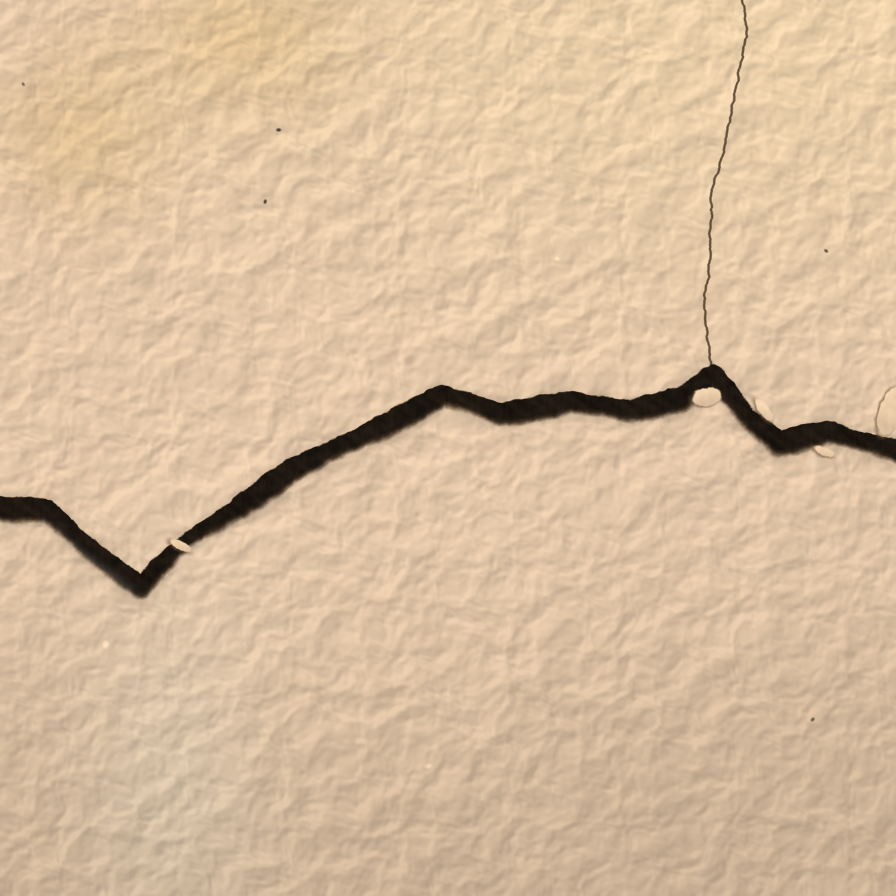
Reproduce this texture procedurally as a Shadertoy shader.

```glsl
const vec3 WARM_TOP = vec3(0.915, 0.81, 0.66);
const vec3 PALE_MID = vec3(0.885, 0.775, 0.655);
const vec3 DUSKY_LOW = vec3(0.795, 0.695, 0.585);
const vec3 CRACK_DARK = vec3(0.115, 0.09, 0.065);
const vec3 CRACK_DUST = vec3(0.25, 0.245, 0.23);
const vec3 CRACK_RIM = vec3(0.39, 0.30, 0.21);
const vec3 FLAKE_LIGHT = vec3(0.93, 0.81, 0.67);
const float CRACK_HALF_WIDTH = 0.0122;
const float HAIRLINE_HALF_WIDTH = 0.0009;
const float RELIEF = 0.85;

const vec2 CRACK[19] = vec2[19](
    vec2(-0.01, 0.433), vec2(0.055, 0.430), vec2(0.098, 0.388), vec2(0.157, 0.345),
    vec2(0.208, 0.397), vec2(0.267, 0.434), vec2(0.326, 0.475), vec2(0.391, 0.507),
    vec2(0.449, 0.535), vec2(0.495, 0.559), vec2(0.560, 0.538), vec2(0.638, 0.551),
    vec2(0.703, 0.542), vec2(0.762, 0.555), vec2(0.797, 0.582), vec2(0.833, 0.535),
    vec2(0.870, 0.505), vec2(0.924, 0.518), vec2(1.01, 0.494));
const vec2 HAIRLINE[8] = vec2[8](
    vec2(0.828, 1.01), vec2(0.833, 0.961), vec2(0.818, 0.883), vec2(0.807, 0.831),
    vec2(0.794, 0.785), vec2(0.793, 0.720), vec2(0.786, 0.655), vec2(0.795, 0.590));
// Flakes: centre, radii; angles below
const vec4 FLAKES[5] = vec4[5](
    vec4(0.202, 0.391, 0.013, 0.005), vec4(0.789, 0.557, 0.016, 0.010),
    vec4(0.853, 0.543, 0.015, 0.005), vec4(0.920, 0.496, 0.012, 0.005),
    vec4(0.994, 0.541, 0.029, 0.013));
const float FLAKE_ANGLES[5] = float[5](-0.5, 0.15, -0.95, -0.35, 1.25);
// Specks: centre, radius, brightness change
const vec4 SPECKS[9] = vec4[9](
    vec4(0.311, 0.855, 0.0030, -0.65), vec4(0.296, 0.775, 0.0027, -0.65),
    vec4(0.922, 0.720, 0.0027, -0.55), vec4(0.907, 0.197, 0.0027, -0.50),
    vec4(0.026, 0.906, 0.0023, -0.45), vec4(0.478, 0.145, 0.0045, 0.13),
    vec4(0.118, 0.281, 0.0055, 0.13), vec4(0.622, 0.711, 0.0035, 0.10),
    vec4(0.457, 0.598, 0.0090, -0.09));

vec2 hash2(vec2 p) {
    vec3 q = fract(p.xyx * vec3(0.1031, 0.1030, 0.0973));
    q += dot(q, q.yzx + 33.33);
    return fract((q.xx + q.yz) * q.zy);
}

mat2 rotation(float a) { return mat2(cos(a), sin(a), -sin(a), cos(a)); }

float layeredSines(vec2 p) {
    float sum = 0.0, amp = 0.5;
    for (int i = 0; i < 4; i++) {
        sum += amp * sin(p.x + 1.7 * sin(p.y)) * cos(p.y + 0.6 * p.x);
        p = rotation(0.9) * p * 1.9 + 2.3;
        amp *= 0.55;
    }
    return sum;
}

// Smooth cellular noise: rounded dents with soft ridges between
float cellular(vec2 p) {
    vec2 cell = floor(p), f = p - cell;
    float sum = 0.0;
    for (int y = -1; y <= 1; y++)
    for (int x = -1; x <= 1; x++) {
        vec2 o = vec2(x, y);
        sum += exp(-9.0 * length(o + hash2(cell + o + 40.0) - f));
    }
    return -log(sum) / 9.0;
}

float plasterHeight(vec2 p) {
    vec2 q = p + 0.012 * vec2(layeredSines(p * 31.0), layeredSines(p.yx * 27.0 + 4.0));
    q = rotation(-0.5) * q * vec2(1.0, 1.15);
    float patches = 0.75 + 0.5 * layeredSines(p * 9.0);
    return patches * 0.016 * cellular(q * 23.0) + 0.008 * cellular(q * 49.0 + 7.0)
         + 0.003 * cellular(q * 105.0 + 3.0);
}

vec2 toSegment(vec2 p, vec2 a, vec2 b) {
    vec2 d = b - a;
    return p - a - d * clamp(dot(p - a, d) / dot(d, d), 0.0, 1.0);
}

void mainImage(out vec4 fragColor, in vec2 fragCoord) {
    vec2 p = fragCoord / iResolution.xy;
    float px = 1.0 / iResolution.y;

    // Wall tone and stains
    vec3 col = mix(DUSKY_LOW, PALE_MID, smoothstep(-0.02, 0.48, p.y + 0.04 * sin(p.x * 5.0)));
    col = mix(col, WARM_TOP, smoothstep(0.45, 1.05, p.y) * smoothstep(-0.1, 0.8, p.x));
    float stain = exp(-dot((p - vec2(0.27, 0.96)) * vec2(9.0, 12.0), (p - vec2(0.27, 0.96)) * vec2(9.0, 12.0)))
                + exp(-120.0 * dot(p - vec2(0.09, 0.85), p - vec2(0.09, 0.85)));
    col -= stain * vec3(0.015, 0.03, 0.075);
    vec2 wash = (p - vec2(0.19, 0.12)) * vec2(10.0, 5.0);
    col += exp(-dot(wash, wash)) * vec3(0.005, 0.025, 0.035);
    col *= 1.0 + 0.014 * layeredSines(p * vec2(13.0, 10.0));

    // Plaster relief lit from the upper left
    vec2 lightStep = vec2(-0.0016, 0.0020);
    float slope = (plasterHeight(p - lightStep) - plasterHeight(p + lightStep)) / 0.0051;
    col *= 1.0 + clamp(RELIEF * slope * 0.13, -0.10, 0.08);

    // Hairline crack
    vec2 h = p + vec2(0.0024 * layeredSines(p.yy * vec2(110.0, 70.0)), 0.0);
    float hair = 1.0;
    for (int i = 0; i < 7; i++) hair = min(hair, length(toSegment(h, HAIRLINE[i], HAIRLINE[i + 1])));
    float hairMask = 1.0 - smoothstep(0.0, HAIRLINE_HALF_WIDTH + px, hair - 0.0003);
    col = mix(col, CRACK_RIM * 0.75, 0.85 * hairMask);

    // Main crack, ragged with a softer lower lip
    vec2 c = p + 0.0022 * vec2(layeredSines(p * 130.0), layeredSines(p * 105.0 + 5.0));
    vec2 toCrack = vec2(1.0);
    for (int i = 0; i < 18; i++) {
        vec2 v = toSegment(c, CRACK[i], CRACK[i + 1]);
        if (dot(v, v) < dot(toCrack, toCrack)) toCrack = v;
    }
    float narrow = (p.x - 0.195) / 0.05;
    float width = CRACK_HALF_WIDTH + 0.0018 * sin(p.x * 43.0 + 1.0) - 0.0035 * exp(-narrow * narrow);
    float edge = length(toCrack) - width;
    float below = smoothstep(0.002, -0.008, toCrack.y);
    float softness = px + 0.0023 * below;
    col *= 1.0 - 0.16 * exp(-max(edge, 0.0) / 0.005) * (0.45 + 0.55 * below);
    float dust = smoothstep(0.04, 0.10, p.x) * smoothstep(0.17, 0.13, p.x);
    vec3 inside = CRACK_DARK * (1.0 + 0.4 * layeredSines(p * 160.0));
    inside = mix(inside, CRACK_DUST, dust * below * 0.7);
    inside = mix(inside, CRACK_RIM, below * smoothstep(-0.007, 0.0, edge) * (0.6 + 0.4 * layeredSines(p * 60.0)));
    col = mix(col, inside, 1.0 - smoothstep(-softness, softness, edge));

    // Peeling flakes with cast shadows
    for (int i = 0; i < 5; i++) {
        vec2 q = p - FLAKES[i].xy;
        vec2 r = FLAKES[i].zw;
        q += 0.0018 * vec2(layeredSines(p * 170.0), layeredSines(p * 150.0 + 2.0));
        float body = (length(q * rotation(FLAKE_ANGLES[i]) / r) - 1.0) * r.y;
        vec2 s = (q + vec2(0.002, 0.001)) * rotation(FLAKE_ANGLES[i]);
        float shadow = (length(s / r) - 1.0) * r.y;
        col = mix(col, CRACK_RIM, 0.55 * (1.0 - smoothstep(-0.001, 0.0025, shadow)));
        vec3 flake = FLAKE_LIGHT * (0.94 + 0.08 * smoothstep(-r.y, r.y, q.y) + 0.07 * layeredSines(p * 95.0));
        col = mix(col, flake, 1.0 - smoothstep(-px, px, body));
    }

    // Pits and raised grains
    for (int i = 0; i < 9; i++) {
        vec2 q = (p - SPECKS[i].xy) * rotation(float(i) * 1.3) * vec2(1.0, 1.4);
        float r = SPECKS[i].z;
        col *= 1.0 + SPECKS[i].w * (1.0 - smoothstep(r * 0.3, r + px, length(q)));
    }
    fragColor = vec4(clamp(col, 0.0, 1.0), 1.0);
}
```
